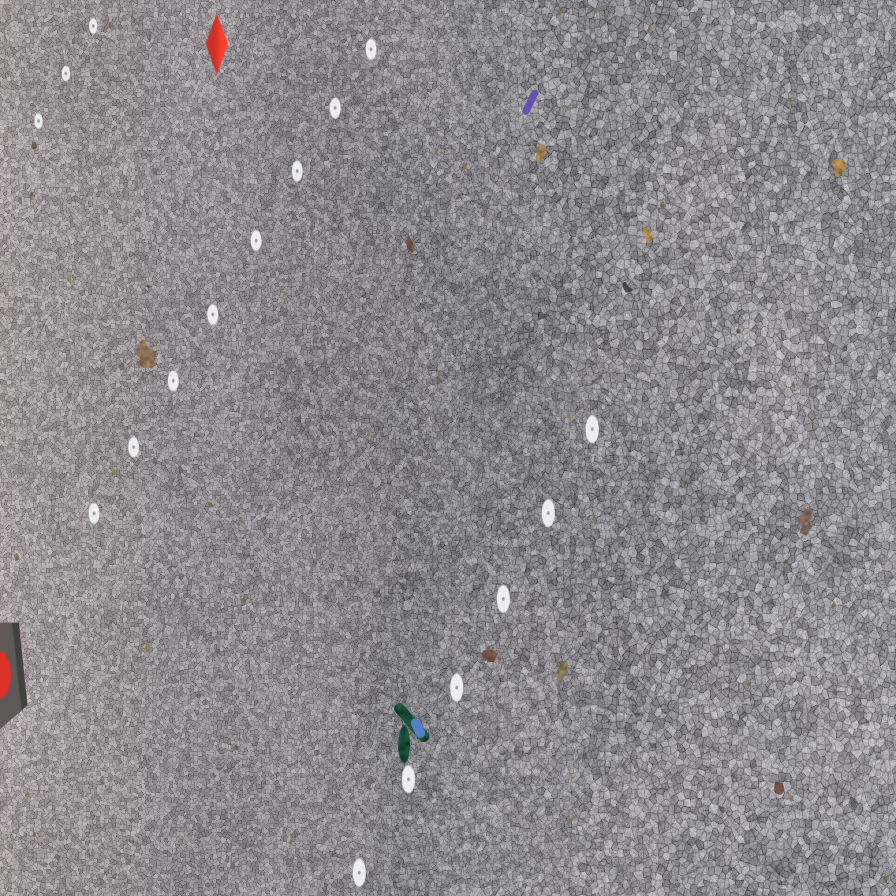
A Shadertoy shader for this texture:

```glsl
// Grey gravel ground with rows of white marker discs, fallen leaves and small coloured objects

vec2 hash2(vec2 p) {
    vec3 q = fract(p.xyx * vec3(0.1031, 0.1030, 0.0973));
    q += dot(q, q.yzx + 33.33);
    return fract((q.xx + q.yz) * q.zy);
}

float noise(vec2 p) {
    vec2 i = floor(p), f = fract(p);
    f = f * f * (3.0 - 2.0 * f);
    return mix(mix(hash2(i).x, hash2(i + vec2(1, 0)).x, f.x),
               mix(hash2(i + vec2(0, 1)).x, hash2(i + vec2(1, 1)).x, f.x), f.y);
}

float fbm(vec2 p) {
    float sum = 0.0, amp = 0.5;
    for (int i = 0; i < 4; i++) {
        sum += amp * noise(p);
        p = p * 2.03 + 17.0;
        amp *= 0.5;
    }
    return sum;
}

// Signed brightness of packed stones: random tone per cell, dark gaps between
float stones(vec2 p) {
    vec2 cell = floor(p);
    float near = 9.0, second = 9.0, tone = 0.0;
    for (int y = -1; y <= 1; y++)
    for (int x = -1; x <= 1; x++) {
        vec2 id = cell + vec2(x, y);
        float d = length(id + hash2(id) - p);
        if (d < near) {
            second = near;
            near = d;
            tone = hash2(id + 71.0).y;
        } else second = min(second, d);
    }
    float gap = 1.0 - smoothstep(0.0, 0.28, second - near);
    return (tone - 0.5) * 0.25 - 0.17 * gap + 0.05;
}

float cover(float d) {
    float px = 0.8 / iResolution.y;
    return 1.0 - smoothstep(-px, px, d);
}

float ellipse(vec2 p, vec2 c, vec2 r) {
    return cover((length((p - c) / r) - 1.0) * min(r.x, r.y));
}

float segment(vec2 p, vec2 a, vec2 b, float r) {
    vec2 ab = b - a;
    return cover(length(p - a - ab * clamp(dot(p - a, ab) / dot(ab, ab), 0.0, 1.0)) - r);
}

// Ragged patch of organic litter
void leaf(inout vec3 col, vec2 p, vec2 c, vec2 r, vec3 tint) {
    vec2 warp = vec2(noise(p * 170.0), noise(p * 170.0 + 40.0)) - 0.5;
    float shade = 0.75 + 0.5 * noise(p * 260.0);
    col = mix(col, tint * shade, 0.8 * ellipse(p + warp * r * 1.3, c, r));
}

// Evenly spaced discs from a to b, bowed over the first part of the row
void discRow(inout vec3 col, vec2 p, vec2 a, vec2 b, int count, vec2 r, vec2 bow, float bowRate) {
    for (int i = 0; i < count; i++) {
        float t = float(i) / float(count - 1);
        vec2 c = mix(a, b, t) + bow * sin(3.14159 * min(t * bowRate, 1.0));
        col = mix(col, vec3(0.93, 0.93, 0.94), ellipse(p, c, r));
        col = mix(col, vec3(0.45), 0.7 * ellipse(p, c, vec2(0.0015, 0.002)));
    }
}

void mainImage(out vec4 fragColor, in vec2 fragCoord) {
    vec2 p = fragCoord / iResolution.xy;

    // Broad tone: warm pale left, darker middle, cool right
    vec3 col = mix(vec3(0.585, 0.56, 0.57), vec3(0.555, 0.55, 0.57), smoothstep(0.0, 0.55, p.x));
    vec2 hollow = (p - vec2(0.5, 0.53)) / vec2(0.25, 0.4);
    col -= 0.045 * exp(-dot(hollow, hollow));
    col += 0.025 * smoothstep(0.7, 1.0, p.x);
    col += vec3(0.06, 0.045, 0.045) * exp(-p.x * 16.0);
    col += (fbm(p * vec2(9.0, 5.0)) - 0.47) * vec3(0.11, 0.10, 0.11);

    // Gravel, coarser to the right
    float rough = smoothstep(0.15, 0.75, p.x + 0.35 * (fbm(p * 6.0 + 5.0) - 0.47));
    float fine = stones(p * vec2(240.0, 210.0));
    float coarse = stones(p * vec2(135.0, 118.0) + 300.0);
    col += mix(fine, coarse, 0.15 + 0.5 * rough) * (0.85 + 0.4 * rough);

    // Sparse brown flecks
    vec2 cell = floor(p * 20.0), rnd = hash2(cell + 9.0);
    vec2 fleck = (cell + 0.2 + 0.6 * hash2(cell)) / 20.0;
    if (rnd.x > 0.88) leaf(col, p, fleck, vec2(0.002, 0.003), mix(vec3(0.3, 0.25, 0.2), vec3(0.6, 0.5, 0.3), rnd.y));

    // Larger leaves
    vec3 brown = vec3(0.40, 0.26, 0.19), ochre = vec3(0.66, 0.50, 0.24);
    leaf(col, p, vec2(0.164, 0.602), vec2(0.009, 0.018), vec3(0.52, 0.40, 0.28));
    leaf(col, p, vec2(0.458, 0.728), vec2(0.005, 0.008), brown);
    leaf(col, p, vec2(0.549, 0.268), vec2(0.007, 0.008), brown);
    leaf(col, p, vec2(0.869, 0.118), vec2(0.005, 0.009), brown);
    leaf(col, p, vec2(0.899, 0.421), vec2(0.006, 0.014), vec3(0.46, 0.36, 0.30));
    leaf(col, p, vec2(0.603, 0.827), vec2(0.006, 0.008), ochre);
    leaf(col, p, vec2(0.935, 0.815), vec2(0.008, 0.009), ochre);
    leaf(col, p, vec2(0.723, 0.740), vec2(0.005, 0.008), ochre);
    leaf(col, p, vec2(0.628, 0.250), vec2(0.007, 0.010), vec3(0.52, 0.43, 0.27));
    leaf(col, p, vec2(0.699, 0.680), vec2(0.004, 0.007), vec3(0.17));

    // Marker discs
    discRow(col, p, vec2(0.104, 0.971), vec2(0.043, 0.865), 3, vec2(0.0046, 0.0085), vec2(0), 1.0);
    discRow(col, p, vec2(0.414, 0.945), vec2(0.105, 0.427), 8, vec2(0.006, 0.0115), vec2(0.006, 0.012), 1.75);
    discRow(col, p, vec2(0.661, 0.521), vec2(0.401, 0.026), 6, vec2(0.0073, 0.0155), vec2(0.005, 0.009), 1.0);

    // Red kite-shaped marker and violet stick
    vec2 k = p - vec2(0.242, 0.951);
    vec3 red = vec3(0.88, 0.22, 0.16);
    col = mix(col, red * (0.9 + 0.25 * smoothstep(-0.004, 0.008, k.x)),
              cover((abs(k.x) / 0.0125 + abs(k.y) / 0.034 - 1.0) * 0.011));
    col = mix(col, vec3(0.39, 0.32, 0.70), segment(p, vec2(0.587, 0.876), vec2(0.597, 0.896), 0.004));

    // Green wrapper with blue patch
    vec3 green = vec3(0.08, 0.27, 0.19) * (0.7 + 0.7 * noise(p * 200.0));
    col = mix(col, green, segment(p, vec2(0.446, 0.209), vec2(0.473, 0.178), 0.006));
    col = mix(col, green, ellipse(p, vec2(0.451, 0.169), vec2(0.0065, 0.021)));
    col = mix(col, vec3(0.32, 0.50, 0.76), segment(p, vec2(0.464, 0.193), vec2(0.469, 0.182), 0.0055));

    // Dark block at the left border with a red disc
    float side = p.x - 0.021 - 0.105 * (0.305 - p.y);
    float block = max(max(side, p.y - 0.305), 0.75 * (0.186 + 0.88 * p.x - p.y));
    col = mix(col, mix(vec3(0.37, 0.35, 0.34), vec3(0.26, 0.25, 0.25), smoothstep(-0.009, -0.006, side)), cover(block));
    col = mix(col, vec3(0.87, 0.19, 0.15), ellipse(p, vec2(0.0, 0.247), vec2(0.012, 0.026)));

    fragColor = vec4(clamp(col, 0.0, 1.0), 1.0);
}
```
